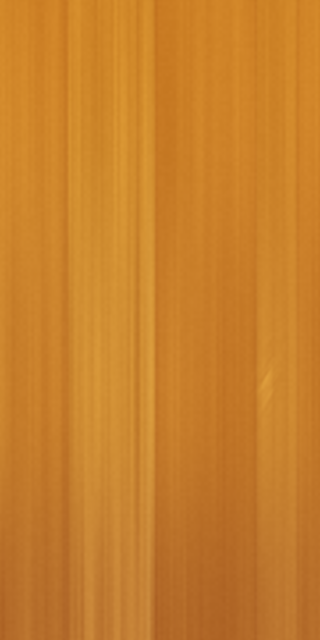
A Shadertoy shader for this texture:

```glsl
float hash(vec2 p) {
    vec3 q = fract(vec3(p.xyx) * 0.1031);
    q += dot(q, q.yzx + 33.33);
    return fract((q.x + q.y) * q.z);
}

float noise(vec2 p) {
    vec2 i = floor(p), f = fract(p);
    f = f * f * (3.0 - 2.0 * f);
    return mix(mix(hash(i), hash(i + vec2(1, 0)), f.x),
               mix(hash(i + vec2(0, 1)), hash(i + vec2(1, 1)), f.x), f.y);
}

// Soft step across a plank seam
float seam(float x, float at) {
    return smoothstep(at - 0.006, at + 0.006, x);
}

// Thin vertical line
float line(float x, float at, float width) {
    float d = (x - at) / width;
    return exp(-d * d);
}

// Long vertical fibres in three widths, centred on zero
float fibres(vec2 p) {
    float sum = 0.0, weight = 0.42, freq = 22.0;
    for (int i = 0; i < 3; i++) {
        sum += weight * (noise(vec2(p.x * freq, p.y * 2.5) + 17.0 * float(i)) - 0.5);
        freq *= 2.1;
        weight *= 0.95;
    }
    return sum;
}

void mainImage(out vec4 fragColor, in vec2 fragCoord) {
    vec2 uv = fragCoord / iResolution.xy;
    float x = uv.x, y = uv.y;

    // Plank lightness from left to right
    float tone = 0.32 + 0.55 * seam(x, 0.215) - 0.75 * seam(x, 0.485)
               + 0.42 * seam(x, 0.80) - 0.36 * seam(x, 0.93);
    tone = mix(tone, 0.4, 0.45 * smoothstep(0.55, 1.0, y));
    tone += 0.3 * (noise(vec2(x * 7.0, y * 3.0)) - 0.5);

    // Amber above, fading to brown at the foot
    vec3 darkWood = mix(vec3(0.69, 0.40, 0.15), vec3(0.775, 0.475, 0.155), smoothstep(0.0, 0.42, y));
    vec3 lightWood = mix(vec3(0.755, 0.485, 0.20), vec3(0.815, 0.555, 0.20), smoothstep(0.0, 0.42, y));
    float top = smoothstep(0.4, 1.0, y);
    darkWood = mix(darkWood, vec3(0.80, 0.485, 0.14), top);
    lightWood = mix(lightWood, vec3(0.82, 0.55, 0.165), top);
    vec3 color = mix(darkWood, lightWood, tone);

    // Fibres, stronger in the light plank
    float lightPlank = seam(x, 0.215) - seam(x, 0.485);
    float grain = fibres(uv) * (0.75 + 0.5 * lightPlank);
    color += grain * vec3(0.085, 0.105, 0.06);

    // Dark seams and streaks, with a pale strip beside the main seam
    float shade = 0.7 * line(x, 0.205, 0.012) + 0.7 * line(x, 0.488, 0.009)
                + 0.5 * line(x, 0.43, 0.006) + 0.5 * line(x, 0.80, 0.006)
                + 0.5 * line(x, 0.93, 0.007);
    shade *= 0.6 + 0.6 * noise(vec2(x * 30.0, y * 5.0));
    color -= shade * vec3(0.05, 0.06, 0.025);
    color += line(x, 0.465, 0.009) * (1.0 - 0.6 * top) * vec3(0.02, 0.035, 0.03);

    // Small knot with slanted flecks
    vec2 k = (uv - vec2(0.835, 0.41)) * vec2(1.0, 2.0);
    float knot = exp(-dot(k * vec2(28.0, 12.0), k * vec2(28.0, 12.0)));
    color += knot * (noise(vec2(k.x * 80.0 - k.y * 45.0, k.y * 18.0) + 40.0) - 0.4) * vec3(0.09, 0.12, 0.07);

    // Faint soft mottling
    color += (noise(uv * vec2(90.0, 180.0)) - 0.5) * 0.014;

    fragColor = vec4(color, 1.0);
}
```
